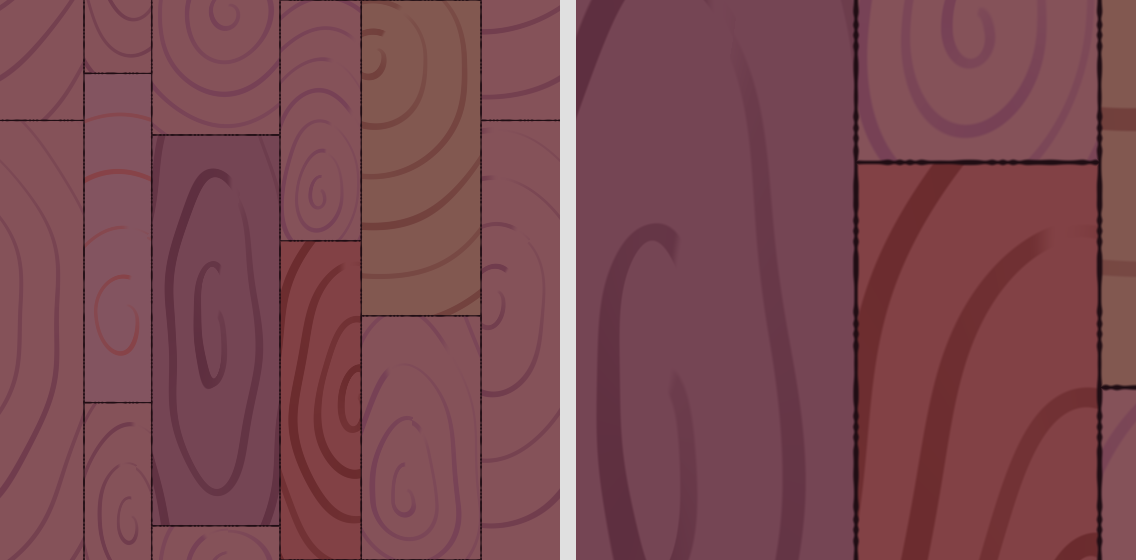
Left, the full canvas; right, a detail of the centre.
This texture is drawn by a three.js fragment shader. Its source:

```glsl
// Hand-painted wooden planks in five uneven columns that tile in both directions.
// Each plank is a wrapped rectangle with a flat tint, off-centre elliptical
// growth rings brushed as tapering strokes, and a thin dark seam.

#define SEAM_HALF 0.0013   // half width of the seams
#define SEAM_ROUGH 0.0003  // raggedness of the seams
#define SOFT 0.0011        // edge smoothing
#define WOBBLE 0.005       // hand-drawn waver of the rings
#define SPIRAL 0.6         // how far the innermost ring winds inwards
#define GAP_JITTER 0.22    // spread of stroke starts between rings
#define FADE 0.45          // strength left at a faded stroke end
#define TAU 6.2831853

varying vec2 vUv;

const vec3 SEAM   = vec3(0.12, 0.05, 0.075);
const vec3 ROSE   = vec3(0.52, 0.32, 0.35);
const vec3 MAUVE  = vec3(0.515, 0.33, 0.375);
const vec3 PLUM   = vec3(0.46, 0.27, 0.33);
const vec3 BRICK  = vec3(0.51, 0.255, 0.27);
const vec3 UMBER  = vec3(0.51, 0.345, 0.315);
const vec3 VIOLET_GRAIN = vec3(0.465, 0.255, 0.335);
const vec3 WINE_GRAIN   = vec3(0.44, 0.235, 0.30);
const vec3 RED_GRAIN    = vec3(0.53, 0.26, 0.28);
const vec3 PLUM_GRAIN   = vec3(0.37, 0.185, 0.25);
const vec3 BRICK_GRAIN  = vec3(0.42, 0.17, 0.18);
const vec3 UMBER_GRAIN  = vec3(0.445, 0.25, 0.235);

float hash(float n) {
  return fract(sin(n * 91.345) * 4375.85);
}

// Coverage of the ring strokes; d runs from the eye of the wood.
// spacing holds the ring step sideways, upwards and downwards.
float grain(vec2 d, vec3 spacing, float halfWidth, float seed) {
  d += WOBBLE * sin(d.yx * vec2(24.0, 19.0) + seed) * smoothstep(0.0, 0.1, length(d));
  vec2 ringStep = vec2(spacing.x, d.y < 0.0 ? spacing.y : spacing.z);
  vec2 q = d / ringStep;
  float r = max(length(q), 0.001);
  float slope = length(q / ringStep) / r;

  // Wind the centre into a spiral whose break sits in the stroke gap.
  float turn = atan(q.x, q.y + 0.00001) / TAU + 0.5 + 0.12 * hash(seed);
  r += SPIRAL * (fract(turn) - 0.5) * exp(-r * r);
  float ring = max(floor(r), 0.0);

  // Each stroke has one blunt end and one long tapering end.
  float jitter = GAP_JITTER * (hash(ring + seed * 7.0) - 0.5) * min(ring, 1.0);
  float t = fract(turn + jitter);
  float ends = smoothstep(0.0, 0.025, t) * (1.0 - smoothstep(0.94, 1.0, t));
  float taper = 1.0 - smoothstep(0.6, 1.0, t);
  float pressure = 0.85 + 0.15 * sin(t * 9.0 + ring * 2.4 + seed);
  float brush = halfWidth * mix(FADE, 1.0, taper) * pressure;

  float dist = abs(r - ring - 0.5) / slope;
  float line = 1.0 - smoothstep(brush - SOFT, brush + SOFT, dist);
  return line * ends * pressure * mix(FADE, 1.0, taper);
}

// Paints one plank; box holds its left, top, right and bottom, and may
// run past 1 to wrap round the tile.
void plank(inout vec3 color, vec2 p, vec4 box, vec2 eye, vec3 spacing,
           vec3 wood, vec3 ink, float halfWidth, float seed) {
  vec2 q = box.xy + mod(p - box.xy, 1.0);
  if (q.x >= box.z || q.y >= box.w) return;

  color = mix(wood, ink, grain(q - eye, spacing, halfWidth, seed));

  vec2 edge = min(q - box.xy, box.zw - q);
  edge += SEAM_ROUGH * sin(TAU * (p.yx * 61.0 + sin(TAU * p.yx * 17.0)));
  float seam = smoothstep(SEAM_HALF - SOFT, SEAM_HALF + SOFT, min(edge.x, edge.y));
  color = mix(SEAM, color, seam);
}

void main() {
  vec2 p = vec2(vUv.x, 1.0 - vUv.y);  // measured down from the top
  vec3 color = ROSE;

  // Wide column, wrapping round the sides
  plank(color, p, vec4(0.859, 0.215, 1.150, 1.215), vec2(0.879, 0.534),
        vec3(0.065, 0.085, 0.117), ROSE, WINE_GRAIN, 0.0052, 1.0);
  // Narrow column
  plank(color, p, vec4(0.150, 0.131, 0.271, 0.719), vec2(0.219, 0.566),
        vec3(0.078, 0.102, 0.143), MAUVE, RED_GRAIN, 0.0046, 2.0);
  plank(color, p, vec4(0.150, 0.719, 0.271, 1.131), vec2(0.232, 0.938),
        vec3(0.035, 0.072, 0.065), ROSE, WINE_GRAIN, 0.0038, 3.0);
  // Column with the plum plank
  plank(color, p, vec4(0.271, 0.241, 0.500, 0.939), vec2(0.382, 0.593),
        vec3(0.052, 0.189, 0.189), PLUM, PLUM_GRAIN, 0.0088, 4.0);
  plank(color, p, vec4(0.271, 0.939, 0.500, 1.241), vec2(0.406, 1.021),
        vec3(0.050, 0.052, 0.057), ROSE, VIOLET_GRAIN, 0.0048, 5.0);
  // Column with the brick plank
  plank(color, p, vec4(0.500, 0.000, 0.645, 0.430), vec2(0.570, 0.352),
        vec3(0.027, 0.055, 0.039), ROSE, VIOLET_GRAIN, 0.0040, 6.0);
  plank(color, p, vec4(0.500, 0.430, 0.645, 1.000), vec2(0.635, 0.729),
        vec3(0.043, 0.102, 0.081), BRICK, BRICK_GRAIN, 0.0082, 7.0);
  // Column with the umber plank
  plank(color, p, vec4(0.645, 0.000, 0.859, 0.564), vec2(0.664, 0.098),
        vec3(0.068, 0.060, 0.089), UMBER, UMBER_GRAIN, 0.0068, 8.0);
  plank(color, p, vec4(0.645, 0.564, 0.859, 1.000), vec2(0.725, 0.898),
        vec3(0.038, 0.098, 0.044), ROSE, VIOLET_GRAIN, 0.0050, 9.0);

  gl_FragColor = vec4(color, 1.0);
}
```
